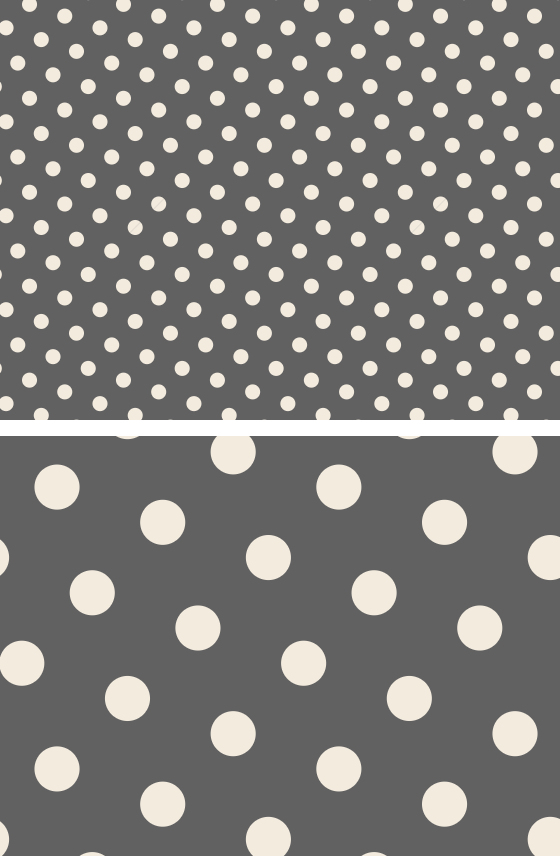
Top, the full canvas; bottom, a detail of the centre.
A WebGL 2 fragment shader for this pattern:

```glsl
#version 300 es
precision highp float;
// Cream polka dots on charcoal, set on a slanted lattice that repeats every
// eight grid steps both ways. The nearest dot is found by inverting the lattice
// basis; a few dots carry a faint diagonal scratch.

uniform vec2 u_resolution;
out vec4 fragColor;

const vec3 CHARCOAL = vec3(0.38);
const vec3 CREAM = vec3(0.95, 0.92, 0.87);

const float GRID_STEP = 0.02796;              // in canvas heights
const vec2 ANCHOR = vec2(0.0703, 0.9896);     // centre of one dot
const float DOT_RADIUS = 0.64;                // in grid steps
const mat2 LATTICE = mat2(3.0, -1.0, 2.0, 2.0);

const vec2 SCRATCH_CENTRE = vec2(10.0, -18.0);
const vec2 SCRATCH_REACH = vec2(1.5);
const float SCRATCH_SPACING = 24.0;           // three tiles across
const float SCRATCH_WIDTH = 0.05;
const float SCRATCH_STRENGTH = 0.1;

// Distance to the nearest point of a lattice
float latticeDistance(vec2 p, mat2 basis) {
    vec2 cell = floor(inverse(basis) * p);
    float nearest = 1e3;
    for (int j = 0; j < 2; j++) {
        for (int i = 0; i < 2; i++) {
            vec2 corner = basis * (cell + vec2(i, j));
            nearest = min(nearest, length(p - corner));
        }
    }
    return nearest;
}

// Distance to a segment centred on the origin
float segmentDistance(vec2 p, vec2 reach) {
    float along = clamp(dot(p, reach) / dot(reach, reach), -1.0, 1.0);
    return length(p - along * reach);
}

// Antialiased coverage of a signed distance
float coverage(float signedDistance, float pixel) {
    return clamp(0.5 - signedDistance / pixel, 0.0, 1.0);
}

void main() {
    vec2 p = (gl_FragCoord.xy / u_resolution.y - ANCHOR) / GRID_STEP;
    float pixel = 1.0 / (u_resolution.y * GRID_STEP);

    // Dots
    float dots = coverage(latticeDistance(p, LATTICE) - DOT_RADIUS, pixel);

    // Scratches, repeated across only
    vec2 s = p - SCRATCH_CENTRE;
    s.x -= SCRATCH_SPACING * round(s.x / SCRATCH_SPACING);
    float scratch = coverage(segmentDistance(s, SCRATCH_REACH) - SCRATCH_WIDTH, pixel);

    vec3 dotColour = mix(CREAM, CHARCOAL, scratch * SCRATCH_STRENGTH);
    fragColor = vec4(mix(CHARCOAL, dotColour, dots), 1.0);
}
```
